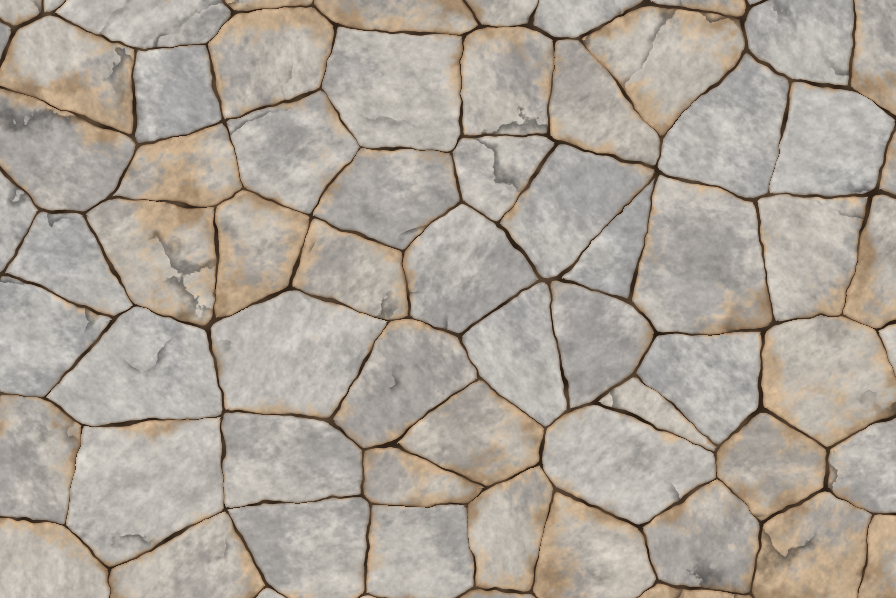
This texture is drawn by a WebGL 1 fragment shader. Its source:

```glsl
precision highp float;
uniform vec2 u_resolution;

float hash(vec2 p) {
  vec3 a = fract(p.xyx * vec3(0.1031, 0.1030, 0.0973));
  a += dot(a, a.yzx + 33.33);
  return fract((a.x + a.y) * a.z);
}

float noise(vec2 p) {
  vec2 i = floor(p), f = fract(p);
  f = f * f * (3.0 - 2.0 * f);
  return mix(mix(hash(i), hash(i + vec2(1, 0)), f.x),
             mix(hash(i + vec2(0, 1)), hash(i + vec2(1, 1)), f.x), f.y);
}

float fbm(vec2 p) {
  float sum = 0.0, amp = 0.5;
  for (int i = 0; i < 5; i++) {
    sum += amp * noise(p);
    p = mat2(1.6, 1.2, -1.2, 1.6) * p + 17.3;
    amp *= 0.5;
  }
  return sum;
}

vec2 seed(vec2 cell) {
  return cell + 0.5 + 0.9 * (vec2(hash(cell + 3.7), hash(cell + 51.2)) - 0.5);
}

// Squared distance less a random weight: straight joints, uneven stone sizes
float power(vec2 q, vec2 cell) {
  vec2 v = seed(cell) - q;
  return dot(v, v) - 0.28 * hash(cell + 91.4);
}

void main() {
  vec2 p = gl_FragCoord.xy / u_resolution.y;
  vec2 q = p * vec2(5.5, 6.2) + 20.0;
  q += 0.09 * (vec2(fbm(p * 16.0), fbm(p * 16.0 + 40.0)) - 0.48);
  q += 0.02 * (vec2(noise(p * 70.0), noise(p * 70.0 + 9.0)) - 0.5);
  vec2 base = floor(q);

  // Stone that owns this point
  vec2 stone = base;
  float best = 1e3;
  for (int y = -2; y <= 2; y++)
    for (int x = -2; x <= 2; x++) {
      vec2 cell = base + vec2(x, y);
      float d = power(q, cell);
      if (d < best) { best = d; stone = cell; }
    }

  // Distance to its joints, rounded at corners, and the nearest outward normal
  float edge = 1e3, blend = 0.0;
  vec2 normal = vec2(0.0);
  for (int y = -2; y <= 2; y++)
    for (int x = -2; x <= 2; x++) {
      vec2 cell = base + vec2(x, y);
      vec2 span = seed(cell) - seed(stone);
      float len = length(span);
      if (len > 0.001) {
        float d = (power(q, cell) - best) / (2.0 * len);
        blend += exp(-60.0 * d);
        if (d < edge) { edge = d; normal = span / len; }
      }
    }
  float rim = -log(blend + 1e-6) / 60.0;

  // Cleaved grain with its own direction in each stone
  float id = hash(stone + 7.1), id2 = hash(stone + 29.6);
  float angle = 6.28 * id2;
  vec2 g = mat2(cos(angle), sin(angle), -sin(angle), cos(angle)) * p + 9.0 * id;
  vec2 cleft = g * vec2(13.0, 20.0);
  float relief = fbm(cleft) - fbm(cleft + vec2(0.2, 0.26));
  float grain = fbm(g * vec2(85.0, 115.0)) - 0.48;
  float speck = noise(p * 240.0) - 0.5;

  // Grey body
  float tone = fbm(p * 10.0 + 13.0 * id) + 0.32 * (id - 0.5) + 0.25 * grain;
  vec3 color = mix(vec3(0.645, 0.63, 0.615), vec3(0.745, 0.725, 0.695), smoothstep(0.26, 0.54, tone));
  color += vec3(0.02, 0.0, -0.025) * (id2 - 0.45);

  // Rust stains, gathered along some edges
  float rust = fbm(p * 8.0 + 31.0 * id2) + 0.36 * exp(-8.0 * edge) + 0.34 * (id2 - 0.5);
  rust = smoothstep(0.70, 0.95, rust + 0.3 * grain);
  vec3 ochre = mix(vec3(0.60, 0.49, 0.37), vec3(0.75, 0.64, 0.51), smoothstep(0.3, 0.52, fbm(p * 22.0)));
  color = mix(color, ochre, 0.85 * rust);

  // Light from above, rough surface and bevelled rims
  color *= 1.0 + 0.36 * relief + 0.24 * grain + 0.06 * speck;
  color *= 1.0 + 0.10 * dot(normal, vec2(-0.4, 0.9)) * exp(-24.0 * edge);

  // Sparse broken ledges: a crisp brink with a shadow fading to one side
  float ledge = noise(g * vec2(5.0, 9.0) + 60.0) + 0.3 * fbm(g * 26.0) - 0.64;
  float shadow = smoothstep(-0.012, 0.004, ledge) * (1.0 - smoothstep(0.0, 0.09, ledge));
  float chip = smoothstep(0.50, 0.66, fbm(p * 9.0 + 80.0 + 5.0 * id));
  color *= 1.0 - 0.38 * chip * shadow;

  // Thin broken joints: warm soil with deep shade under the stones
  float open = noise(p * 20.0 + 5.0);
  float width = -0.003 + 0.026 * open + 0.007 * dot(normal, vec2(0.4, -0.9));
  float aa = 3.5 / u_resolution.y;
  float fringe = 1.0 - smoothstep(width, width + 0.028, rim);
  color = mix(color, color * vec3(0.76, 0.67, 0.58), 0.6 * fringe);
  float gap = 1.0 - smoothstep(width - aa, width + aa, rim);
  vec3 shade = mix(vec3(0.14, 0.10, 0.07), vec3(0.36, 0.29, 0.22), noise(p * 50.0));
  gl_FragColor = vec4(mix(color, shade, gap), 1.0);
}
```
